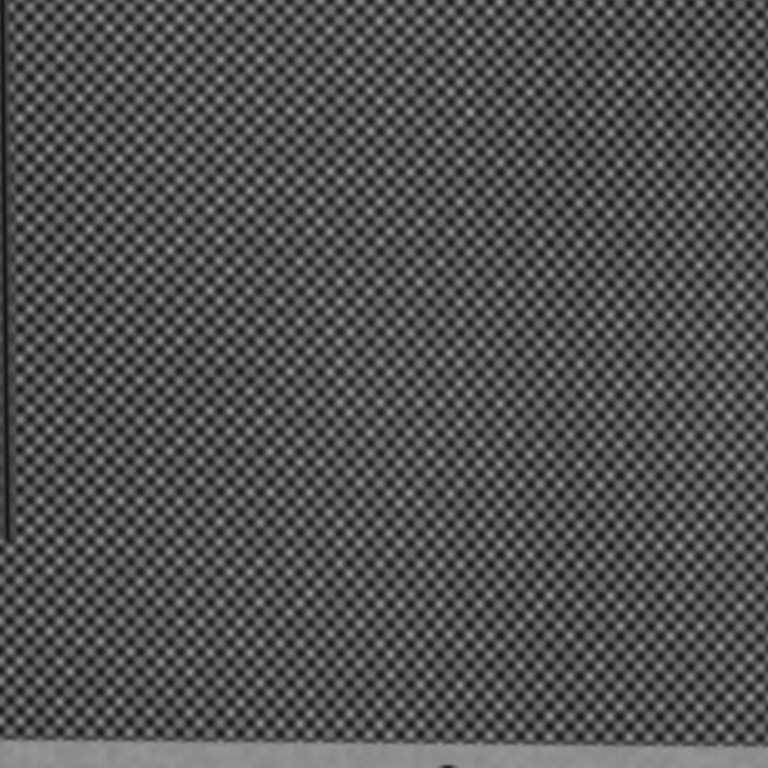
Reproduce this texture procedurally as a WebGL 2 fragment shader.

```glsl
#version 300 es
precision highp float;
// Soft grey halftone: light and dark dots alternate like a blurred checkerboard.
// The dots are a product of two cosines on a slightly tilted grid, with uneven
// brightness, a pale strip along the bottom and a dark seam at the left edge.

#define COLUMNS 38.4
#define ROWS 38.2
#define TILT 0.009
#define MID_GREY 0.308
#define CONTRAST 0.205
#define DOT_VARIATION 0.14
#define WOBBLE 0.05
#define GRAIN 0.018
#define STRIP_GREY 0.56
#define STRIP_TOP 0.036
#define SEAM_END 0.296

uniform vec2 u_resolution;
out vec4 fragColor;

const float TAU = 6.2831853;
const vec2 BRIGHT_DOT = vec2(0.612, 0.854); // also anchors the grid

float hash(vec2 p) {
    return fract(sin(dot(p, vec2(127.1, 311.7))) * 43758.5453);
}

// Smooth value noise, 0 to 1
float noise(vec2 p) {
    vec2 cell = floor(p);
    vec2 f = fract(p);
    f = f * f * (3.0 - 2.0 * f);
    float low = mix(hash(cell), hash(cell + vec2(1.0, 0.0)), f.x);
    float high = mix(hash(cell + vec2(0.0, 1.0)), hash(cell + 1.0), f.x);
    return mix(low, high, f.y);
}

// Soft round spot, 1 at its centre
float spot(vec2 p, vec2 radius) {
    vec2 q = p / radius;
    return exp(-dot(q, q));
}

// Grid coordinates: one unit per repeat, a light dot at every whole pair
vec2 gridAt(vec2 uv) {
    vec2 p = uv - BRIGHT_DOT;
    p.y += TILT * p.x;
    vec2 drift = vec2(noise(uv * 24.0), noise(uv * 24.0 + 50.0)) - 0.5;
    return p * vec2(COLUMNS, ROWS) + WOBBLE * drift;
}

float halftone(vec2 uv, vec2 grid) {
    float wave = cos(TAU * grid.x) * cos(TAU * grid.y);
    // Diagonal axes give each light dot a cell of its own
    vec2 dotId = floor(vec2(grid.x + grid.y, grid.x - grid.y) + 0.5);
    float light = max(wave, 0.0);
    float grey = MID_GREY + CONTRAST * wave;
    grey += DOT_VARIATION * (hash(dotId) - 0.5) * light * light;
    // Broad shading and a few brighter dots in one column
    grey += 0.03 * (noise(uv * 4.0) - 0.5);
    grey += 0.16 * light * spot(uv - BRIGHT_DOT, vec2(0.008));
    grey += 0.06 * light * spot(uv - BRIGHT_DOT + vec2(0.0, 0.08), vec2(0.007, 0.08));
    return grey;
}

// Dark slanting seam with a grey sliver beside it
float addSeam(float grey, vec2 uv) {
    float along = smoothstep(SEAM_END - 0.004, SEAM_END + 0.004, uv.y);
    float centre = mix(0.010, 0.003, (uv.y - SEAM_END) / (1.0 - SEAM_END));
    float margin = 1.0 - smoothstep(centre + 0.006, centre + 0.014, uv.x);
    float line = spot(vec2(uv.x - centre, 0.0), vec2(0.0035));
    grey = mix(grey, 0.27, 0.75 * along * margin);
    return mix(grey, 0.09, along * line);
}

// Pale plain strip with a scalloped upper edge
float addStrip(float grey, vec2 uv, vec2 grid) {
    float edge = STRIP_TOP - TILT * uv.x + 0.0015 * cos(TAU * grid.x);
    float cover = 1.0 - smoothstep(edge - 0.004, edge + 0.004, uv.y);
    float pale = STRIP_GREY + 0.05 * (noise(uv * 90.0) - 0.5);
    // Small dark nick at the lower border
    pale = mix(pale, 0.12, spot(uv - vec2(0.583, 0.001), vec2(0.009, 0.003)));
    return mix(grey, pale, cover);
}

void main() {
    vec2 uv = gl_FragCoord.xy / u_resolution;
    vec2 grid = gridAt(uv);
    float grey = halftone(uv, grid);
    grey = addSeam(grey, uv);
    grey = addStrip(grey, uv, grid);
    grey += GRAIN * (noise(uv * 260.0) - 0.5);
    fragColor = vec4(vec3(clamp(grey, 0.0, 1.0)), 1.0);
}
```
